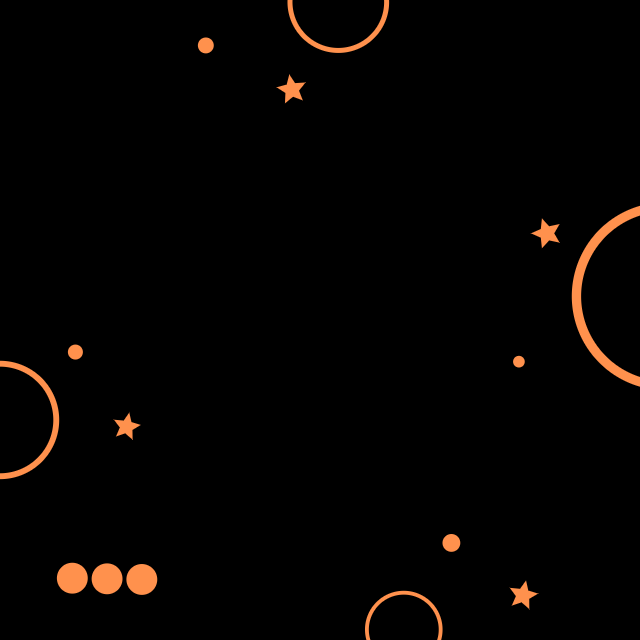
Reproduce this background procedurally as a Shadertoy shader.

```glsl
#define ACCENT vec3(1.0, 0.569, 0.302)
#define BACKDROP vec3(0.0)
#define STAR_WAIST 0.47
#define ROW_START vec2(0.1130, 0.0966)
#define ROW_STEP vec2(0.0543, -0.0010)
#define ROW_RADIUS 0.0241

const float SECTOR = 6.283185 / 5.0;

// Rings: centre, radius, half thickness
const vec4 RINGS[4] = vec4[4](
    vec4(0.5286, 0.9967, 0.0755, 0.0039),
    vec4(1.0404, 0.5371, 0.1397, 0.0073),
    vec4(0.0000, 0.3438, 0.0879, 0.0046),
    vec4(0.6309, 0.0163, 0.0576, 0.0030));

// Stars: centre, tip radius, rotation in degrees
const vec4 STARS[4] = vec4[4](
    vec4(0.4560, 0.8600, 0.0241, 27.5),
    vec4(0.8544, 0.6354, 0.0247, 36.0),
    vec4(0.1977, 0.3333, 0.0225, 7.0),
    vec4(0.8172, 0.0698, 0.0238, 6.5));

// Dots: centre, radius
const vec3 DOTS[4] = vec3[4](
    vec3(0.3216, 0.9290, 0.0124),
    vec3(0.1178, 0.4499, 0.0117),
    vec3(0.8108, 0.4349, 0.0091),
    vec3(0.7053, 0.1517, 0.0139));

float discDistance(vec2 p, float radius) {
    return length(p) - radius;
}

float ringDistance(vec2 p, float radius, float halfWidth) {
    return abs(length(p) - radius) - halfWidth;
}

// Fold into half a point, then measure to the edge from tip to waist
float starDistance(vec2 p, float radius, float rotation) {
    float angle = atan(p.y, p.x) - rotation;
    angle = abs(mod(angle + 0.5 * SECTOR, SECTOR) - 0.5 * SECTOR);
    vec2 folded = length(p) * vec2(cos(angle), sin(angle));
    vec2 tip = vec2(radius, 0.0);
    vec2 waist = radius * STAR_WAIST * vec2(cos(0.5 * SECTOR), sin(0.5 * SECTOR));
    vec2 edge = normalize(waist - tip);
    return dot(folded - tip, vec2(edge.y, -edge.x));
}

void mainImage(out vec4 fragColor, in vec2 fragCoord) {
    vec2 uv = fragCoord / iResolution.y;
    float pixel = 1.0 / iResolution.y;
    float dist = 1e3;

    // Scattered outlines, stars and dots
    for (int i = 0; i < 4; i++) {
        vec4 ring = RINGS[i];
        vec4 star = STARS[i];
        vec3 dot3 = DOTS[i];
        dist = min(dist, ringDistance(uv - ring.xy, ring.z, ring.w));
        dist = min(dist, starDistance(uv - star.xy, star.z, radians(star.w)));
        dist = min(dist, discDistance(uv - dot3.xy, dot3.z));
    }

    // Row of large discs
    for (int i = 0; i < 3; i++) {
        vec2 centre = ROW_START + float(i) * ROW_STEP;
        dist = min(dist, discDistance(uv - centre, ROW_RADIUS));
    }

    // Edge coverage about one pixel wide
    float coverage = clamp(0.5 - dist / pixel, 0.0, 1.0);
    fragColor = vec4(mix(BACKDROP, ACCENT, coverage), 1.0);
}
```
